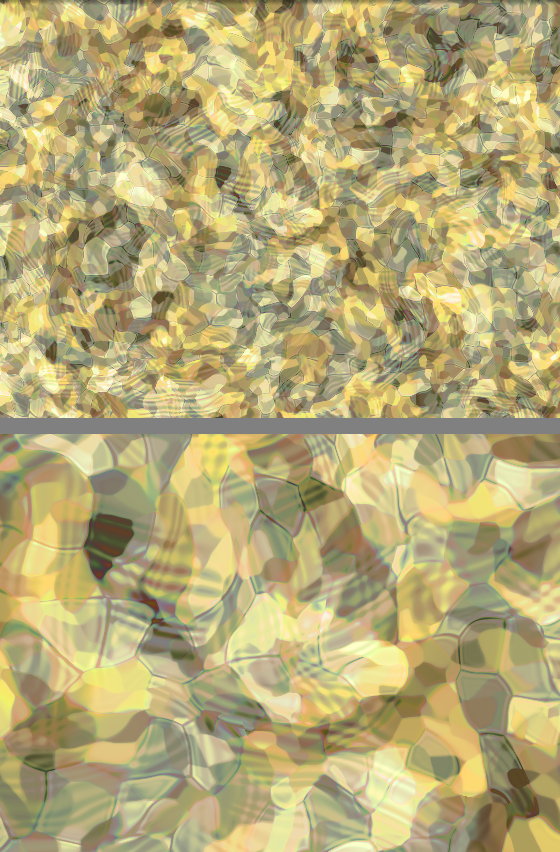
Top: the whole. Bottom: its middle third, enlarged.
Reproduce this texture procedurally as a Shadertoy shader.

```glsl
// Golden, iridescent mosaic of small crystal grains with fine curved striations.
// Three layers of stretched cellular noise, bent by layered sines, give tone and hue;
// grain borders add dark ripples and faint interference fringes.

const float COARSE_SCALE = 10.0;   // cells per canvas height
const float MID_SCALE = 22.0;
const float FINE_SCALE = 44.0;
const vec3 TONE_WEIGHTS = vec3(0.17, 0.27, 0.23);
const float TONE_BASE = 0.52;
const float STRIPE_FREQ = 560.0;   // radians per canvas height
const float STRIPE_DEPTH = 0.13;
const float BORDER_DEPTH = 0.24;
const float FRINGE_TINT = 0.055;
const float TAU = 6.28319;

const vec3 SHADOW = vec3(0.33, 0.28, 0.16);
const vec3 OLIVE_WARM = vec3(0.55, 0.47, 0.30);
const vec3 OLIVE_COOL = vec3(0.50, 0.52, 0.45);
const vec3 KHAKI_WARM = vec3(0.69, 0.60, 0.37);
const vec3 KHAKI_COOL = vec3(0.59, 0.61, 0.49);
const vec3 GOLD = vec3(0.82, 0.71, 0.42);
const vec3 SAND = vec3(0.78, 0.74, 0.58);
const vec3 YELLOW = vec3(0.97, 0.88, 0.45);
const vec3 CREAM = vec3(0.92, 0.89, 0.66);
const vec3 GLINT = vec3(1.0, 0.99, 0.84);

vec4 hash4(vec2 p) {
    vec4 h = fract(p.xyxy * vec4(0.1031, 0.1030, 0.0973, 0.1099));
    h += dot(h, h.wzxy + 33.33);
    return fract((h.xxyz + h.yzzw) * h.zywx);
}

mat2 rotation(float a) {
    return mat2(cos(a), sin(a), -sin(a), cos(a));
}

// Layered sines that bend grains and striations
vec2 bend(vec2 p) {
    vec2 offset = vec2(0.0);
    float amplitude = 0.016, frequency = 9.0;
    for (int i = 0; i < 4; i++) {
        p = rotation(1.1) * p + 0.37;
        offset += amplitude * sin(p.yx * frequency + 1.7 * sin(p * frequency * 0.6));
        amplitude *= 0.48;
        frequency *= 2.1;
    }
    return offset;
}

// Cellular grains: x tone, y hue (both -1..1), z striations, w distance to border
vec4 grains(vec2 p, float scale, float sharpness, float seed) {
    p = p * scale + seed;
    vec2 base = floor(p);
    vec3 sum = vec3(0.0);
    float total = 0.0, nearest = 9.0, second = 9.0;
    for (int y = -1; y <= 1; y++) {
        for (int x = -1; x <= 1; x++) {
            vec2 cell = base + vec2(x, y);
            vec4 place = hash4(cell + 17.0);
            vec4 look = hash4(cell + 91.0);
            vec2 local = rotation(place.z * TAU) * (p - cell - 0.1 - 0.8 * place.xy);
            float d = length(local * vec2(0.75, 1.35));
            second = min(second, max(nearest, d));
            nearest = min(nearest, d);

            float phase = local.y * STRIPE_FREQ / scale * mix(0.65, 1.1, place.w);
            phase += 3.0 * local.x * local.x + 1.3 * sin(phase * 0.37);
            float striped = smoothstep(0.35, 0.9, look.z);
            float weight = exp(-sharpness * d * d);
            sum += weight * vec3(look.xy * 2.0 - 1.0, sin(phase) * striped);
            total += weight;
        }
    }
    return vec4(sum / total, second - nearest);
}

// Tone ramp from shadow to glint, warm (0) or cool (1)
vec3 crystalColour(float tone, float cool) {
    vec3 c = mix(SHADOW, mix(OLIVE_WARM, OLIVE_COOL, cool), smoothstep(-0.05, 0.22, tone));
    c = mix(c, mix(KHAKI_WARM, KHAKI_COOL, cool), smoothstep(0.22, 0.40, tone));
    c = mix(c, mix(GOLD, SAND, cool), smoothstep(0.40, 0.59, tone));
    c = mix(c, mix(YELLOW, CREAM, cool), smoothstep(0.59, 0.79, tone));
    return mix(c, GLINT, smoothstep(0.82, 1.1, tone));
}

void mainImage(out vec4 fragColor, in vec2 fragCoord) {
    vec2 uv = fragCoord / iResolution.xy;
    vec2 p = fragCoord / iResolution.y;
    vec2 q = p + bend(p);

    vec4 coarse = grains(q, COARSE_SCALE, 16.0, 3.0);
    vec4 mid = grains(q + 0.3 * bend(p * 2.3), MID_SCALE, 24.0, 41.0);
    vec4 fine = grains(q + 0.4 * bend(p * 3.1 + 2.0), FINE_SCALE, 18.0, 77.0);

    // Grain tone, then striations that fade where small grains dominate
    float tone = TONE_BASE + dot(TONE_WEIGHTS, vec3(coarse.x, mid.x, fine.x));
    float calm = smoothstep(-0.5, 0.5, coarse.y);
    tone += STRIPE_DEPTH * (coarse.z * (0.4 + 0.6 * calm) + 0.5 * mid.z);

    // Dark borders with damped ripples running beside them
    float border = exp(-9.0 * mid.w);
    float ripple = border * cos(26.0 * mid.w) * smoothstep(-0.5, 0.7, fine.y + mid.y);
    tone -= BORDER_DEPTH * ripple;
    tone -= 0.10 * exp(-14.0 * coarse.w) * smoothstep(-0.2, 0.6, mid.y);

    float cool = smoothstep(-0.75, 0.75, 0.6 * coarse.y + 0.6 * mid.y + 0.4 * fine.y);
    vec3 colour = crystalColour(tone, cool);

    // Interference fringes, strongest at borders and striations
    float fringe = 0.35 + border + 0.5 * abs(coarse.z);
    vec3 spectrum = cos(vec3(0.0, 2.1, 4.2) + 13.0 * tone + 4.0 * fine.y);
    colour += FRINGE_TINT * fringe * spectrum;

    // Thin shaded rim along the top
    colour *= 1.0 - 0.35 * smoothstep(0.985, 1.0, uv.y);
    fragColor = vec4(clamp(colour, 0.0, 1.0), 1.0);
}
```
